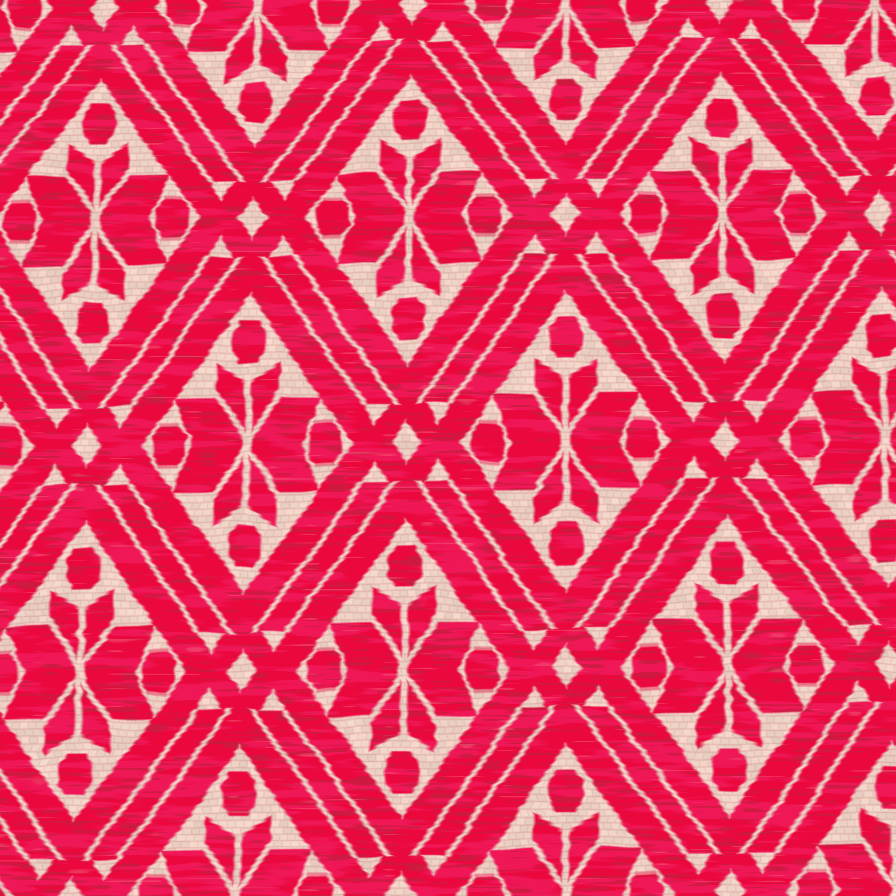
This pattern is drawn by a WebGL 2 fragment shader. Its source:

```glsl
#version 300 es
precision highp float;

uniform vec2 u_resolution;
out vec4 fragColor;

const float SPAN = 768.0;            // design units across the canvas
const vec2 HALF = vec2(136.0, 196.0); // half of one lattice repeat
const float STITCH = 6.125;          // height of one stitch row

const vec3 RED = vec3(0.92, 0.03, 0.24);
const vec3 HOT_PINK = vec3(0.94, 0.09, 0.34);
const vec3 CRIMSON = vec3(0.79, 0.11, 0.25);
const vec3 CREAM = vec3(0.94, 0.83, 0.78);
const vec3 SEAM = vec3(0.86, 0.66, 0.63);

float hash(vec2 p) {
    vec3 q = fract(vec3(p.xyx) * 0.1031);
    q += dot(q, q.yzx + 33.33);
    return fract((q.x + q.y) * q.z);
}

float noise(vec2 p) {
    vec2 i = floor(p);
    vec2 f = fract(p);
    f = f * f * (3.0 - 2.0 * f);
    return mix(mix(hash(i), hash(i + vec2(1, 0)), f.x),
               mix(hash(i + vec2(0, 1)), hash(i + vec2(1, 1)), f.x), f.y);
}

float fbm(vec2 p) {
    float sum = 0.0;
    float gain = 0.5;
    for (int i = 0; i < 3; i++) {
        sum += gain * noise(p);
        p = p * 2.03 + 17.0;
        gain *= 0.5;
    }
    return sum / 0.875;
}

// Canvas position to lattice position, with the slight stretch of the cloth
vec2 clothToLattice(vec2 p) {
    vec2 v = p - vec2(485.0, 584.0);
    float period = 282.6 - 0.0242 * p.y;
    float rise = v.y - 0.01 * v.x;
    return vec2(v.x * 2.0 * HALF.x / period, rise * 1.01 + max(rise, 0.0) * 0.07);
}

// Soft stair steps along the stitch rows
float stepRows(float y, float height) {
    float row = y / height;
    return (floor(row) + smoothstep(0.15, 0.85, fract(row))) * height;
}

float pod(vec2 p) {
    vec2 a = abs(p);
    return max(max(a.x - 14.0, a.y - 18.0), (a.x + 0.7 * a.y - 20.0) * 0.82);
}

// Eight-petalled flower with four pods; u is folded into one quadrant
float flower(vec2 u) {
    float upright = max(max(3.0 - u.x, u.x - 27.0),
                        max((u.x - u.y / 1.5 + 5.0) * 0.83, (u.y - 52.0 - 0.7 * u.x) * 0.82));
    float side = max(max(u.y - 41.0, 4.0 - u.x),
                     max((u.y / 1.5 + 1.0 - u.x) * 0.83, (u.x - 46.0 - 0.43 * u.y) * 0.92));
    float pods = min(pod(u - vec2(0.0, 89.0)), pod(u - vec2(66.0, 0.0)));
    return min(min(upright, side), pods);
}

// Signed distance to the cream ground, negative inside
float creamGround(vec2 p) {
    vec2 f = abs(mod(p + HALF, 2.0 * HALF) - HALF);
    vec2 n = f / HALF;
    float across = n.x - n.y;
    vec2 fromFlower = across > 0.0 ? vec2(HALF.x - f.x, f.y) : vec2(f.x, HALF.y - f.y);
    vec2 fromCross = n.x + n.y > 1.0 ? HALF - f : f;

    float field = (0.34 - abs(across)) * 112.0;
    float ground = max(field, -flower(fromFlower));

    // Paired outlines of the bars, their end triangles, the crossing diamond
    float outline = max((abs(abs(across) - 0.1) - 0.018) * 112.0, 33.0 - fromCross.y);
    float triangle = max((abs(fromCross.x - 27.0) - 0.62 * (fromCross.y - 16.0)) * 0.85,
                         fromCross.y - 34.0);
    float diamond = (fromCross.x / 12.5 + fromCross.y / 18.5 - 1.0) * 10.4;
    return min(min(ground, outline), min(triangle, diamond));
}

// Satin thread with long horizontal streaks
vec3 redThread(vec2 p) {
    float sheen = fbm(vec2(p.x * 0.018, p.y * 0.16));
    float strand = noise(vec2(p.x * 0.045, p.y * 0.55) + 41.0);
    vec3 color = mix(RED, HOT_PINK, smoothstep(0.47, 0.62, sheen));
    color = mix(color, CRIMSON, 0.85 * smoothstep(0.64, 0.84, strand));
    float pulled = smoothstep(0.87, 0.97, noise(vec2(p.x * 0.03, p.y * 0.4) + 93.0));
    return mix(color, vec3(0.95, 0.32, 0.45), 0.6 * pulled);
}

// Small brick-like knit of the ground
vec3 creamKnit(vec2 p) {
    vec2 cell = p / vec2(7.0, STITCH);
    cell.x += 0.5 * mod(floor(cell.y), 2.0);
    vec2 edge = abs(fract(cell) - 0.5);
    float seam = max(smoothstep(0.27, 0.5, edge.y), 0.6 * smoothstep(0.33, 0.5, edge.x));
    float shade = 0.96 + 0.07 * hash(floor(cell));
    return mix(CREAM, SEAM, 0.6 * seam) * shade;
}

void main() {
    vec2 p = gl_FragCoord.xy / u_resolution * SPAN;
    float pixel = SPAN / min(u_resolution.x, u_resolution.y);

    // Uneven weave shifts whole rows and softens the contours
    vec2 wobble = vec2(noise(p * vec2(0.03, 0.16)), noise(p * 0.035 + 60.0)) - 0.5;
    vec2 lattice = clothToLattice(p) + wobble * vec2(3.5, 4.0);
    vec2 stitched = vec2(lattice.x, stepRows(lattice.y, STITCH));

    float distanceToCream = mix(creamGround(lattice), creamGround(stitched), 0.8);
    float softness = 1.3 + 0.7 * pixel;
    float thread = smoothstep(-softness, softness, distanceToCream);
    fragColor = vec4(mix(creamKnit(lattice), redThread(p), thread), 1.0);
}
```
